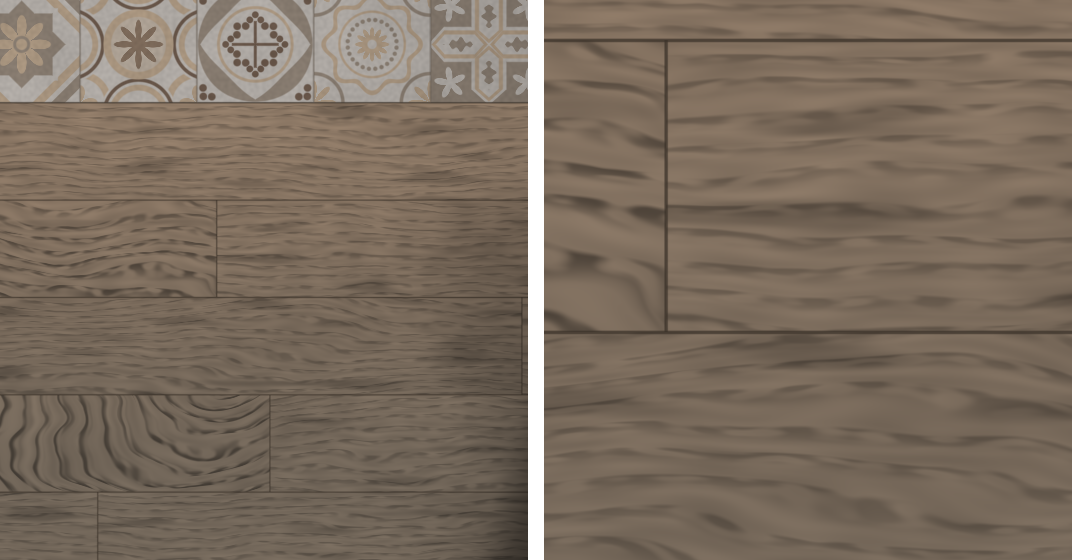
Left: the whole. Right: its middle third, enlarged.
Reproduce this texture procedurally as a Shadertoy shader.

```glsl
// Oak planks in staggered rows below a strip of five patterned cement tiles.
// Grain is the contour lines of a warped height field, broken up by stretched
// gradient noise; the tiles are folded distance shapes painted in layers.

vec2 gradientAt(vec2 cell) {
    float h = fract(sin(dot(cell, vec2(127.1, 311.7))) * 43758.5);
    return vec2(cos(h * 6.2832), sin(h * 6.2832));
}

float noise(vec2 p) {
    vec2 i = floor(p), f = fract(p), u = f * f * (3.0 - 2.0 * f), e = vec2(1, 0);
    return mix(mix(dot(gradientAt(i), f), dot(gradientAt(i + e), f - e), u.x),
               mix(dot(gradientAt(i + e.yx), f - e.yx), dot(gradientAt(i + 1.0), f - 1.0), u.x), u.y);
}

float ink(float d, float w) { return 1.0 - smoothstep(-w, w, d); }

float trefoil(vec2 v) {
    vec2 k = vec2(0.075, -0.075);
    return min(min(length(v - k), length(v + k)), length(v - 0.07)) - 0.065;
}

// One tile on q in [-1,1]; kind picks the ornament, w is the edge softness
vec3 tile(vec2 q, float kind, float w) {
    vec3 white = vec3(0.68, 0.66, 0.64), taupe = vec3(0.52, 0.475, 0.43);
    vec3 beige = vec3(0.65, 0.575, 0.49), brown = vec3(0.40, 0.33, 0.28);
    vec2 a = abs(q);
    float r = length(q), t = atan(q.y, q.x), corner = length(1.0 - a);
    float hi = max(a.x, a.y), lo = min(a.x, a.y), diag = a.x + a.y;
    vec3 c = white;
    if (kind < 0.5) {            // eight-pointed star with a flower
        c = mix(c, beige, ink(abs(diag - 1.28) - 0.1, w));
        c = mix(c, taupe, ink(abs(diag - 1.62) - 0.12, w));
        c = mix(c, white, ink(min(hi, diag * 0.707) - 0.62, w));
        c = mix(c, taupe, ink(min(hi, diag * 0.707) - 0.53, w));
        c = mix(c, beige, ink(r - 0.5 * (0.3 + 0.7 * abs(cos(4.0 * t))), w));
        c = mix(c, taupe, ink(abs(r - 0.12) - 0.025, w));
    } else if (kind < 1.5) {     // snowflake medallion between side arches
        float arch = length(vec2(hi - 1.2, lo));
        c = mix(c, beige, ink(abs(corner - 0.48) - 0.06, w));
        c = mix(c, beige, ink(corner - 0.3 * abs(cos(2.0 * atan(1.0 - a.y, 1.0 - a.x))), w));
        c = mix(c, white, ink(arch - 0.66, w));
        c = mix(c, brown, ink(abs(arch - 0.59) - 0.03, w));
        c = mix(c, beige, ink(abs(arch - 0.46) - 0.05, w));
        c = mix(c, beige, ink(r - 0.6, w));
        c = mix(c, mix(white, beige, 0.45), ink(r - 0.47, w));
        c = mix(c, mix(brown, beige, 0.3), ink(r - 0.42 * (0.3 + 0.7 * pow(abs(cos(4.0 * t)), 2.0)), w));
    } else if (kind < 2.5) {     // crescents, ring and trefoils
        c = mix(c, taupe, ink(abs(length(a + 0.4) - 1.42) - 0.02 - 0.12 * abs(sin(2.0 * t)), w));
        c = mix(c, beige, ink(abs(r - 0.63) - 0.025, w));
        float motif = min(trefoil(a - 0.82), trefoil(a - 0.24));
        motif = min(motif, trefoil((vec2(hi + lo, hi - lo) - 0.42) * 0.8));
        motif = min(motif, max(lo - 0.025, hi - 0.4));
        c = mix(c, brown, ink(motif, w));
    } else if (kind < 3.5) {     // dotted rosette in scalloped scrolls
        float spread = (fract(t * 24.0 / 6.2832) - 0.5) * 6.2832 / 24.0;
        c = mix(c, beige, ink(abs(r - 0.76 - 0.07 * cos(8.0 * t)) - 0.04, w));
        c = mix(c, taupe, ink(abs(corner - 0.5) - 0.03, w));
        c = mix(c, beige, ink(corner - 0.38 * abs(cos(4.0 * atan(1.0 - a.y, 1.0 - a.x))), w));
        c = mix(c, beige, ink(abs(r - 0.56) - 0.02, w));
        c = mix(c, taupe, ink(length(vec2(r - 0.42, spread * 0.42)) - 0.036, w));
        c = mix(c, beige, ink(r - 0.29 * (0.5 + 0.5 * abs(cos(6.0 * t))), w));
        c = mix(c, white, ink(r - 0.08, w));
    } else {                     // cross of pointed panels, leaves in the corners
        vec2 v = a - 0.66;
        float panel = max(lo - 0.21, abs(hi - 0.5) + 0.9 * lo - 0.45);
        c = mix(taupe, white, ink(length(v) - 0.24 * (0.75 + 0.4 * cos(5.0 * atan(v.y, v.x) + 0.8)), w));
        c = mix(c, white, ink(panel - 0.09, w));
        c = mix(c, beige, ink(panel - 0.03, w));
        c = mix(c, white, ink(panel + 0.04, w));
        c = mix(c, taupe, ink(abs(hi - 0.5) * 0.5 + lo - 0.11 - 0.03 * cos(hi * 40.0), w));
    }
    return mix(c, taupe * 0.8, 0.6 * ink(0.985 - hi, w));
}

vec3 plank(vec2 p, float row, float side) {
    float seed = row * 7.3 + side * 3.7;
    vec2 s = p + seed * vec2(3.1, 1.7);
    float warp = noise(s * vec2(2.5, 7.0)) * 3.0 + noise(s * vec2(10.0, 28.0)) * 0.6;
    float rings = p.y * 62.0 + warp, bold = 0.0;
    if (side < 0.5 && row == 1.0) {          // sweeping grain
        rings = (p.y + 0.12 * p.x + 0.015 * sin(p.x * 14.0)) * 38.0 + warp;
        bold = 1.0 - 0.6 * smoothstep(0.54, 0.62, p.y);
    } else if (side < 0.5 && row == 3.0) {   // cathedral arches
        vec2 c = p - vec2(0.41, 0.3);
        rings = 40.0 * length(vec2(c.x * 0.65, c.y * 1.25 - c.x * 0.12)) + warp * 0.9;
        bold = 1.0;
    }
    // Growth lines fade in slowly and end sharply; pores break them into dashes
    float f = fract(rings);
    float line = smoothstep(0.35, 0.88, f) * (1.0 - smoothstep(0.88, 1.0, f));
    float pores = smoothstep(-0.35, 0.3, noise(vec2(p.x * 45.0, rings * 4.0) + seed));
    float fibre = noise(vec2(p.x * 20.0, rings * 2.7) + seed * 2.0);
    float streak = smoothstep(0.12, 0.5, noise(s * vec2(6.0, 48.0)));
    vec3 wood = mix(vec3(0.44, 0.395, 0.345), vec3(0.555, 0.475, 0.4), smoothstep(0.1, 0.8, p.y));
    wood *= 1.0 + 0.03 * sin(seed * 5.0) + 0.12 * fibre + 0.08 * noise(s * vec2(3.0, 9.0));
    return wood * (1.0 - line * pores * mix(0.2, 0.4, bold) - 0.17 * streak * (1.0 - bold));
}

void mainImage(out vec4 fragColor, in vec2 fragCoord) {
    vec2 p = fragCoord / iResolution.y;
    float px = 1.0 / iResolution.y, top = 0.8164;
    vec3 color;
    if (p.y > top) {
        float column = (p.x - 0.143) / 0.2086 + 1.0;
        vec2 q = vec2(fract(column) * 2.0 - 1.0, (p.y - 0.9207) / 0.1043);
        color = tile(q, floor(column), px / 0.1043);
        color *= 1.0 + 0.06 * noise(p * 130.0) + 0.05 * noise(p * 14.0);
        color *= 1.0 - 0.08 * smoothstep(0.5, 0.95, p.x);
    } else {
        float depth = (top - p.y) / 0.1738, row = floor(depth);
        float joint = float[5](-1.0, 0.387, 0.932, 0.482, 0.1745)[int(min(row, 4.0))];
        color = plank(p, row, step(joint, p.x));
        color = mix(color, vec3(0.23, 0.195, 0.16), 0.75 * ink(abs(p.x - joint) - 0.001, px));
    }
    // Seams between the rows, including the foot of the tiles
    float seam = abs(fract((top - p.y) / 0.1738 + 0.5) - 0.5) * 0.1738;
    color = mix(color, vec3(0.23, 0.195, 0.16), 0.75 * ink(seam - 0.001, px) * step(p.y, top + 0.01));
    // Soft shadow from the right, deepest in the lower corner
    float soft = smoothstep(-0.1, 0.1, p.x - 0.83 - 0.04 * sin(p.y * 9.0));
    color *= 1.0 - 0.17 * soft * smoothstep(0.78, 0.55, p.y);
    color *= 1.0 - 0.35 * smoothstep(-0.02, 0.09, p.x - 0.85 - 0.3 * p.y);
    fragColor = vec4(color, 1.0);
}
```
